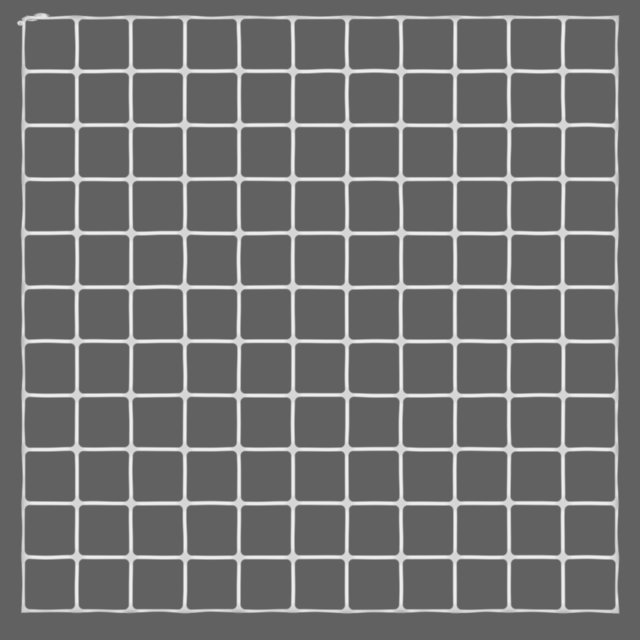
Write a three.js fragment shader that draws this pattern.

```glsl
// Pale, softly drawn grid of 11 by 11 rounded cells on flat grey.
// Each cell is a rounded-box distance; the gaps between cells form the lines.
// Noise bends the lines, and the upper left corner is chipped and smeared.

#define CELLS 11.0
#define ORIGIN vec2(0.0358, 0.0448)  // lower left grid crossing
#define PITCH 0.0844                 // cell size on the canvas
#define HALF_LINE 0.034              // half line width, in cells
#define BORDER 0.022                 // line width outside the outer crossings
#define RADIUS 0.09                  // cell corner radius
#define SOFT 0.022                   // edge softness
#define WOBBLE 0.016                 // bend of the lines
#define GROUND vec3(0.38)
#define LINE_MID 0.93
#define LINE_CROSS 0.84

varying vec2 vUv;

float hash(vec2 p) {
  p = fract(p * vec2(0.1031, 0.1137));
  p += dot(p, p.yx + 33.33);
  return fract((p.x + p.y) * p.x * 17.0);
}

float noise(vec2 p) {
  vec2 i = floor(p);
  vec2 f = fract(p);
  f = f * f * (3.0 - 2.0 * f);
  return mix(mix(hash(i), hash(i + vec2(1.0, 0.0)), f.x),
             mix(hash(i + vec2(0.0, 1.0)), hash(i + vec2(1.0)), f.x), f.y);
}

float roundBox(vec2 p, float halfSize, float radius) {
  vec2 q = abs(p) - halfSize + radius;
  return length(max(q, 0.0)) + min(max(q.x, q.y), 0.0) - radius;
}

// Soft elliptical dab, 1 at its centre
float dab(vec2 p, vec2 size) {
  return 1.0 - smoothstep(0.5, 1.1, length(p / size));
}

void main() {
  vec2 p = (vUv - ORIGIN) / PITCH;
  vec2 corner = p - vec2(0.0, CELLS);
  float wear = exp(-3.0 * length(corner));

  // Bent grid coordinates
  vec2 bend = vec2(noise(p * 2.3 + 20.0), noise(p * 2.3 + 71.0)) - 0.5;
  vec2 g = p + bend * WOBBLE * (1.0 + 2.0 * wear);

  // Gaps between rounded cells
  float cell = roundBox(fract(g) - 0.5, 0.5 - HALF_LINE, RADIUS);
  float ink = smoothstep(-SOFT, SOFT, cell);

  // Scalloped outer edge with the upper left corner cut away
  vec2 reach = BORDER + 0.010 * cos(6.2832 * p.yx);
  vec2 over = abs(g - 0.5 * CELLS) - 0.5 * CELLS - reach;
  float outside = max(over.x, over.y);
  float chip = dot(corner, normalize(vec2(-0.5, 1.0))) + 0.01;
  outside = max(outside, chip);
  ink *= 1.0 - smoothstep(-SOFT, SOFT, outside);

  // Brighter mid segments, dimmer crossings and uneven border
  vec2 toLine = abs(fract(g + 0.5) - 0.5);
  float along = smoothstep(0.04, 0.20, max(toLine.x, toLine.y));
  float tone = mix(LINE_CROSS, LINE_MID, along);
  float rim = smoothstep(-0.10, 0.0, max(over.x, over.y));
  tone -= rim * (0.04 + 0.10 * noise(p * 5.0));

  // Smeared dabs and specks at the chipped corner
  float smear = max(dab(corner - vec2(0.34, 0.02), vec2(0.17, 0.07)),
                    dab(corner - vec2(-0.04, -0.11), vec2(0.08, 0.06)));
  smear = max(smear, 0.8 * dab(corner - vec2(0.16, -0.04), vec2(0.14, 0.045)));
  smear *= 0.65 + 0.35 * noise(p * 22.0);
  tone = mix(tone, 0.92, smear);
  ink = max(ink, smear);

  gl_FragColor = vec4(mix(GROUND, vec3(tone), ink), 1.0);
}
```
